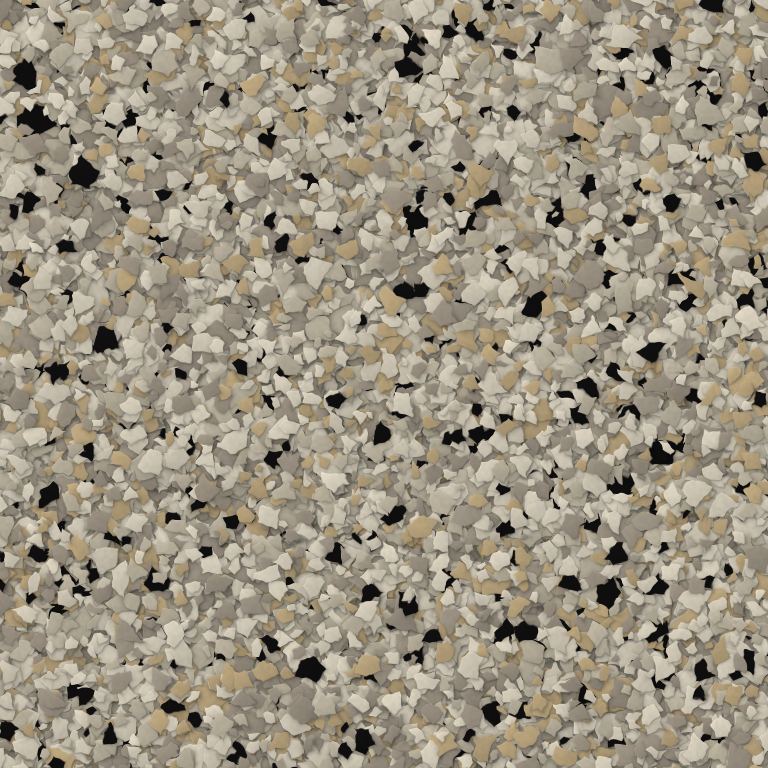
A Shadertoy shader for this texture:

```glsl
const float TAU = 6.2831853;
const int LAYERS = 11;
const int EDGES = 5;

const vec3 CREAM = vec3(0.80, 0.77, 0.70);
const vec3 STONE = vec3(0.69, 0.66, 0.585);
const vec3 GREY  = vec3(0.575, 0.54, 0.485);
const vec3 TAN   = vec3(0.69, 0.61, 0.465);
const vec3 BLACK = vec3(0.06, 0.055, 0.055);

// Integer hash: three random values in 0..1 per lattice point
vec3 hash3(vec3 p) {
    uvec3 v = uvec3(ivec3(p) + 1000);
    v = v * 1664525u + 1013904223u;
    v.x += v.y * v.z; v.y += v.z * v.x; v.z += v.x * v.y;
    v ^= v >> 16u;
    v.x += v.y * v.z; v.y += v.z * v.x; v.z += v.x * v.y;
    return vec3(v >> 8u) / 16777216.0;
}

// Smooth noise with two independent channels, centred on zero
vec2 noise2(vec2 p, float seed) {
    vec2 i = floor(p), f = fract(p);
    f = f * f * (3.0 - 2.0 * f);
    vec2 low  = mix(hash3(vec3(i, seed)).xy, hash3(vec3(i + vec2(1, 0), seed)).xy, f.x);
    vec2 high = mix(hash3(vec3(i + vec2(0, 1), seed)).xy, hash3(vec3(i + 1.0, seed)).xy, f.x);
    return mix(low, high, f.y) - 0.5;
}

// Signed distance to a random convex chip
float chipDistance(vec2 p, float radius, float turn, vec2 cell, float seed) {
    float d = length(p) - 1.9 * radius;
    for (int e = 0; e < EDGES; e++) {
        vec3 h = hash3(vec3(cell, seed + float(e) + 2.0));
        float angle = (float(e) + 0.75 * h.x + turn) * TAU / float(EDGES);
        vec2 normal = vec2(cos(angle), sin(angle));
        d = max(d, dot(p, normal) - radius * mix(0.5, 1.25, h.y));
    }
    return d;
}

// Picks a chip colour by its share of the mix
vec3 chipColor(float pick) {
    if (pick < 0.40) return CREAM;
    if (pick < 0.60) return STONE;
    if (pick < 0.80) return GREY;
    if (pick < 0.945) return TAN;
    return BLACK;
}

// Lays one scattered layer of chips over the colour below
vec3 addLayer(vec3 color, vec2 uv, float scale, float seed, float blur) {
    vec2 grid = uv * scale + 7.3 * seed / 16.0;
    vec2 home = floor(grid);
    for (int y = -1; y <= 1; y++)
    for (int x = -1; x <= 1; x++) {
        vec2 cell = home + vec2(x, y);
        vec3 place = hash3(vec3(cell, seed));
        vec3 look = hash3(vec3(cell, seed + 1.0));
        float radius = mix(0.19, 0.46, place.z);
        vec2 p = grid - cell - place.xy;
        if (length(p) > 1.9 * radius + 0.2) continue;

        float d = chipDistance(p, radius, look.y * 5.0, cell, seed) / scale;

        // Contact shadow, stronger at the lower right
        float side = dot(p / max(length(p), 0.001), vec2(0.6, -0.8));
        float shadow = exp(-max(d, 0.0) / 0.0022) * (0.17 + 0.15 * side);
        color *= 1.0 - shadow;

        // Tilted face with a faint rim
        float tone = 0.95 + 0.09 * look.z - 0.05 * dot(p, vec2(0.6, -0.8)) / radius;
        float rim = smoothstep(-0.002, 0.0, d) * -0.07 * side;
        vec3 face = chipColor(look.x) * (tone + rim);
        color = mix(color, face, 1.0 - smoothstep(-blur, blur, d));
    }
    return color;
}

void mainImage(out vec4 fragColor, in vec2 fragCoord) {
    vec2 uv = fragCoord / iResolution.y;
    float blur = 0.8 / iResolution.y;

    // Ragged chip outlines
    vec2 warped = uv + 0.006 * noise2(uv * 70.0, 300.0)
                     + 0.003 * noise2(uv * 170.0, 301.0);

    // Chips of mixed sizes, piled from the bottom up
    vec3 color = STONE * 0.9;
    for (int i = 0; i < LAYERS; i++) {
        float layer = float(i);
        float scale = mix(16.0, 42.0, fract(layer * 0.618 + 0.35));
        color = addLayer(color, warped, scale, layer * 16.0, blur);
    }

    // Fine surface mottling
    color *= 1.0 + 0.05 * noise2(uv * 240.0, 302.0).x + 0.05 * noise2(uv * 25.0, 303.0).x;
    fragColor = vec4(clamp(color, 0.0, 1.0), 1.0);
}
```
